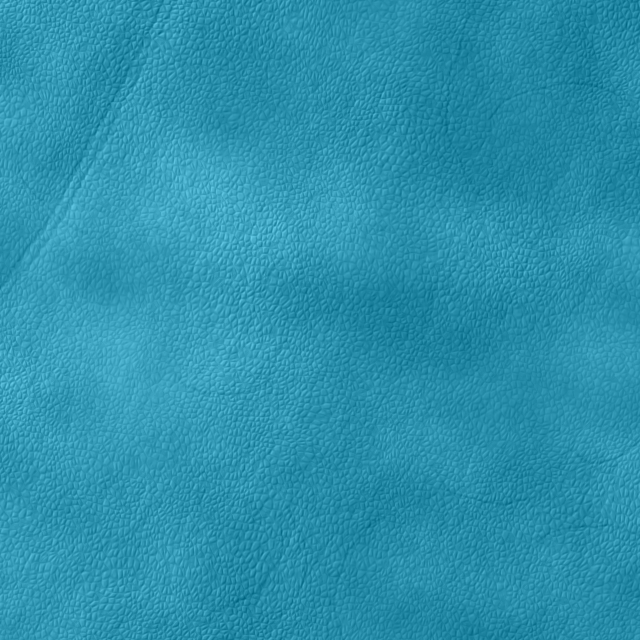
Give the GLSL for this texture, as a WebGL 2 fragment shader.

```glsl
#version 300 es
precision highp float;
// Soft blue leather: pebbled grain, thin curved wrinkles, a long fold and cloudy dye.

uniform vec2 u_resolution;
out vec4 fragColor;

const vec3 DYE = vec3(0.187, 0.585, 0.695);
const vec2 TO_LIGHT = vec2(-0.77, 0.64);
const float GRAIN_COUNT = 112.0;
const int WRINKLE_COUNT = 14;

vec2 hash2(vec2 p) {
    vec3 q = fract(p.xyx * vec3(0.1031, 0.1030, 0.0973));
    q += dot(q, q.yzx + 33.33);
    return fract((q.xx + q.yz) * q.zy);
}

float valueNoise(vec2 p) {
    vec2 cell = floor(p);
    vec2 f = fract(p);
    f = f * f * (3.0 - 2.0 * f);
    float bottom = mix(hash2(cell).x, hash2(cell + vec2(1, 0)).x, f.x);
    float top = mix(hash2(cell + vec2(0, 1)).x, hash2(cell + vec2(1, 1)).x, f.x);
    return mix(bottom, top, f.y);
}

float fbm(vec2 p) {
    float sum = 0.0;
    float weight = 0.5;
    for (int i = 0; i < 4; i++) {
        sum += weight * (valueNoise(p) - 0.5);
        p = mat2(1.6, 1.2, -1.2, 1.6) * p + 7.3;
        weight *= 0.5;
    }
    return sum;
}

// Bends the surface so grain rows and wrinkles wander.
vec2 warp(vec2 p, float scale, float amount) {
    return p + amount * vec2(fbm(p * scale + 3.1), fbm(p * scale + 41.7));
}

// Raised pebbles: x is height, y is a random tone for each pebble.
vec2 pebbles(vec2 p) {
    vec2 cell = floor(p);
    float nearest = 9.0;
    float second = 9.0;
    float tone = 0.0;
    for (int y = -1; y <= 1; y++) {
        for (int x = -1; x <= 1; x++) {
            vec2 id = cell + vec2(x, y);
            vec2 seed = hash2(id + 200.0);
            float d = length(id + 0.04 + 0.92 * seed - p);
            if (d < nearest) {
                second = nearest;
                nearest = d;
                tone = fract(seed.x * 7.0 + seed.y * 13.0);
            } else {
                second = min(second, d);
            }
        }
    }
    float dome = 1.0 - 0.4 * nearest * nearest;
    return vec2(smoothstep(-0.05, 0.6, second - nearest) * dome, tone);
}

float groove(float d, float width) {
    return exp(-d * d / (width * width));
}

// Signed distance to the diagonal fold, positive on its right.
float foldDistance(vec2 p) {
    return dot(p - vec2(0.0, 0.56), vec2(0.852, -0.523)) + 0.012 * sin(p.y * 7.0);
}

// Arcs of scattered radius and facing that fade out at both ends.
float wrinkles(vec2 p) {
    float depth = 0.0;
    for (int i = 0; i < WRINKLE_COUNT; i++) {
        vec2 seed = hash2(vec2(i, 17) * 5.3);
        vec2 center = hash2(vec2(i, 53) * 3.7);
        float angle = 6.2832 * seed.x;
        float radius = mix(0.09, 0.24, seed.y);
        vec2 toPoint = p - center;
        float range = length(toPoint);
        float facing = dot(toPoint, vec2(cos(angle), sin(angle))) / max(range, 0.001);
        float fade = smoothstep(0.4, 0.8, facing);
        depth += fade * groove(range - radius, 0.0023);
    }
    return min(depth, 1.0);
}

vec2 grainSpace(vec2 p) {
    vec2 q = mat2(0.94, 0.34, -0.34, 0.94) * warp(p, 5.0, 0.06);
    return q * GRAIN_COUNT * vec2(1.12, 0.85);
}

// Grain of varied depth, short puckers and a sparse net of longer hairline creases.
float surfaceHeight(vec2 p) {
    float relief = 0.5 + valueNoise(p * 5.0 + 12.0);
    vec2 along = mat2(0.9, 0.44, -0.44, 0.9) * p;
    float puckers = valueNoise(along * vec2(80.0, 36.0)) + 0.7 * valueNoise(p * 170.0);
    float hairline = groove(valueNoise(along * vec2(34.0, 17.0) + 9.0) - 0.5, 0.05);
    return relief * (pebbles(grainSpace(p)).x + 0.65 * puckers - 0.4 * hairline);
}

// Broad cloudy dye with level bands and the soft roll beside the fold.
float dyeShade(vec2 p) {
    float clouds = 0.18 * fbm(p * vec2(3.0, 4.2) + 5.0) + 0.11 * fbm(p * 11.0);
    float bandLine = p.y - 0.54 + 0.08 * (p.x - 0.5) + 0.08 * fbm(p * 4.0);
    float band = -0.038 * groove(bandLine, 0.055) + 0.024 * groove(bandLine - 0.12, 0.07);
    float roll = foldDistance(p) / 0.035;
    return clouds + band + 0.06 * roll * exp(-roll * roll) - 0.03 * (p.x - 0.5);
}

// Thin lines with a dark side and a lit lip facing the light.
float creaseShade(vec2 p, vec2 reach) {
    float fold = foldDistance(warp(p, 14.0, 0.02));
    float folds = groove(fold, 0.003) + 0.7 * groove(fold - 0.016, 0.0026);
    float lips = groove(fold - 0.006, 0.003) + 0.6 * groove(fold - 0.022, 0.003);
    float dark = wrinkles(warp(p, 7.0, 0.06));
    float lit = wrinkles(warp(p + 2.0 * reach, 7.0, 0.06));
    return 0.045 * lips - 0.07 * folds + 0.03 * lit - 0.07 * dark;
}

void main() {
    vec2 p = gl_FragCoord.xy / u_resolution.y;
    vec2 reach = 0.0014 * TO_LIGHT;
    float slope = surfaceHeight(p - reach) - surfaceHeight(p + reach);
    vec2 grain = pebbles(grainSpace(p));

    float shade = dyeShade(p) + 0.08 * slope + creaseShade(p, reach);
    shade += 0.03 * (grain.x - 0.55) + 0.025 * (grain.y - 0.5);
    shade += 0.035 * (valueNoise(p * 240.0) - 0.5);
    shade *= shade < 0.0 ? 0.85 : 1.0;
    fragColor = vec4(clamp(DYE + shade, 0.0, 1.0), 1.0);
}
```
